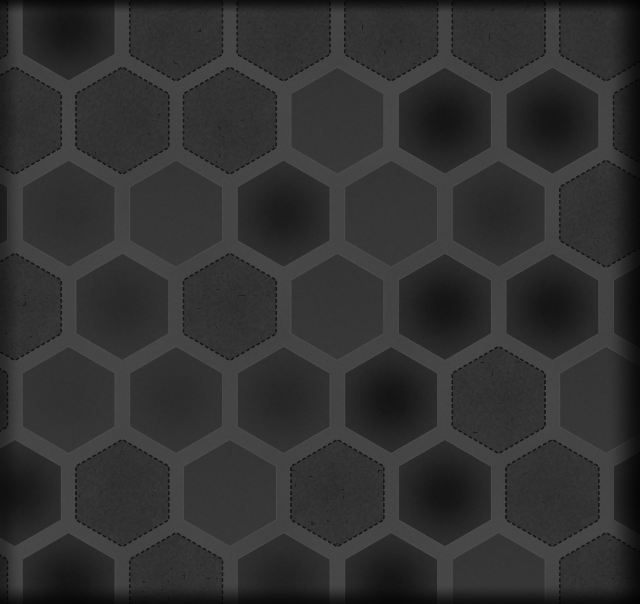
Write a WebGL 1 fragment shader that draws this pattern.

```glsl
precision highp float;
// Charcoal honeycomb: raised walls around flat, hollow and stitched hexagonal cells.

uniform vec2 u_resolution;

// Layout, in units of the canvas height
const float PITCH = 0.178;            // distance between neighbouring centres
const float INRADIUS = 0.0768;        // centre to side of a cell
const vec2 ORIGIN = vec2(0.1136, 0.0295);
const float RIM_WIDTH = 0.0018;
const float STITCH_WIDTH = 0.0027;
const float STITCHES_PER_SIDE = 9.0;
const float STITCH_DUTY = 0.62;

// Grey levels
const float WALL = 0.272;
const float RIM = 0.315;
const float FLAT_FACE = 0.212;
const float HOLLOW_EDGE = 0.172;
const float HOLLOW_CENTRE = 0.082;
const float STITCHED_FACE = 0.200;
const float STITCH = 0.075;

// Variation and wear
const float STITCHED_SHARE = 0.27;
const float SEED = 17.0;
const float GRAIN_SCALE = 340.0;
const float SPECK_SCALE = 190.0;

const float SIXTH_TURN = 1.04719755;

float hash(vec2 p) {
  vec3 q = fract(vec3(p.xyx) * vec3(0.1031, 0.1030, 0.0973));
  q += dot(q, q.yzx + 33.33);
  return fract((q.x + q.y) * q.z);
}

float noise(vec2 p) {
  vec2 i = floor(p);
  vec2 f = fract(p);
  f = f * f * (3.0 - 2.0 * f);
  float low = mix(hash(i), hash(i + vec2(1.0, 0.0)), f.x);
  float high = mix(hash(i + vec2(0.0, 1.0)), hash(i + vec2(1.0, 1.0)), f.x);
  return mix(low, high, f.y);
}

// Offset from the nearest cell centre (xy) and the id of that cell (zw)
vec4 hexCell(vec2 p) {
  vec2 period = PITCH * vec2(1.0, 1.7320508);
  vec2 evenId = floor(p / period + 0.5);
  vec2 oddId = floor(p / period);
  vec2 evenOffset = p - evenId * period;
  vec2 oddOffset = p - (oddId + 0.5) * period;
  return dot(evenOffset, evenOffset) < dot(oddOffset, oddOffset)
    ? vec4(evenOffset, evenId * 2.0)
    : vec4(oddOffset, oddId * 2.0 + 1.0);
}

// Signed distance to the nearest side (x) and position along it (y)
vec2 hexSide(vec2 p) {
  float turn = floor(atan(p.y, p.x) / SIXTH_TURN + 0.5) * SIXTH_TURN;
  vec2 normal = vec2(cos(turn), sin(turn));
  return vec2(dot(p, normal) - INRADIUS, dot(p, vec2(-normal.y, normal.x)));
}

// Antialiased line centred on distance zero
float line(float d, float width, float pixel) {
  return 1.0 - smoothstep(-0.5 * pixel, 0.5 * pixel, abs(d) - 0.5 * width);
}

float smoothFace(vec2 p, float depth) {
  float radius = length(p) / (INRADIUS * 1.16);
  float hollow = mix(HOLLOW_CENTRE, HOLLOW_EDGE, smoothstep(0.05, 1.0, radius));
  float flatTone = FLAT_FACE - 0.008 * p.y / INRADIUS;
  return mix(flatTone, hollow, depth);
}

float stitchedFace(vec2 p, vec2 uv) {
  float tone = STITCHED_FACE + 0.014 * (noise(uv * 38.0) - 0.5);
  tone += 0.028 * (noise(uv * GRAIN_SCALE) - 0.5);
  tone -= 0.012 * (1.0 - smoothstep(0.0, INRADIUS, length(p)));
  float speck = smoothstep(0.93, 1.0, noise(uv * SPECK_SCALE + 41.0));
  return tone - 0.09 * speck;
}

float stitches(vec2 side, float pixel) {
  float sideLength = INRADIUS * 1.1547005;
  float stitchStep = sideLength / STITCHES_PER_SIDE;
  float along = (fract(side.y / stitchStep + 0.5) - 0.5) * stitchStep;
  return line(side.x, STITCH_WIDTH, pixel) * line(along, stitchStep * STITCH_DUTY, pixel);
}

// Darkening towards the borders, heaviest on the right
float borderShade(vec2 uv, float aspect) {
  float right = mix(0.2, 1.0, smoothstep(-0.005, 0.055, aspect - uv.x));
  float left = mix(0.62, 1.0, smoothstep(0.0, 0.035, uv.x));
  float top = mix(0.25, 1.0, smoothstep(-0.003, 0.024, 1.0 - uv.y));
  float bottom = mix(0.25, 1.0, smoothstep(-0.003, 0.034, uv.y));
  return right * left * top * bottom;
}

void main() {
  float pixel = 1.0 / u_resolution.y;
  vec2 uv = gl_FragCoord.xy * pixel;
  vec4 cell = hexCell(uv - ORIGIN);
  vec2 side = hexSide(cell.xy);
  float inside = 1.0 - smoothstep(-0.5 * pixel, 0.5 * pixel, side.x);
  bool stitched = hash(cell.zw + SEED) < STITCHED_SHARE;
  float depth = smoothstep(0.15, 0.8, hash(cell.zw + SEED * 3.0));

  float wall = WALL + 0.024 * (noise(uv * 9.0) - 0.5);
  float face = stitched ? stitchedFace(cell.xy, uv) : smoothFace(cell.xy, depth);
  float tone = mix(wall, face, inside);
  if (stitched) tone = mix(tone, STITCH, 0.9 * stitches(side, pixel));
  else tone = mix(tone, RIM, 0.65 * line(side.x, RIM_WIDTH, pixel));

  tone += 0.012 * (noise(uv * GRAIN_SCALE + 7.0) - 0.5);
  gl_FragColor = vec4(vec3(tone * borderShade(uv, u_resolution.x / u_resolution.y)), 1.0);
}
```
